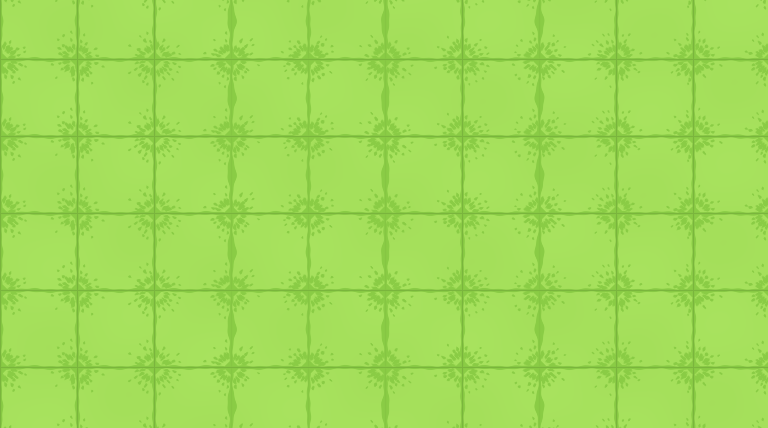
Write a WebGL 2 fragment shader that draws this pattern.

```glsl
#version 300 es
precision highp float;

uniform vec2 u_resolution;
out vec4 outColor;

const float TILES_ACROSS = 9.974;
const vec2 GRID_SHIFT = vec2(-0.007, 0.214);
const float TAU = 6.2831853;
const vec3 GRASS = vec3(0.65, 0.88, 0.36);
const vec3 LEAF = vec3(0.54, 0.80, 0.27);
const vec3 SEAM = vec3(0.48, 0.71, 0.24);

float hash(vec2 p) {
    vec3 q = fract(vec3(p.xyx) * 0.1031);
    q += dot(q, q.yzx + 33.33);
    return fract((q.x + q.y) * q.z);
}

float fill(float dist, float aa) {
    return 1.0 - smoothstep(-0.6 * aa, 0.6 * aa, dist);
}

// Approximate distance to an ellipse whose long axis follows dir
float petal(vec2 p, vec2 dir, vec2 size) {
    vec2 local = vec2(dot(p, dir), dot(p, vec2(-dir.y, dir.x)));
    return (length(local / size) - 1.0) * min(size.x, size.y);
}

// Half width of the ragged rim beside a seam, t runs along one tile
float rimWidth(float t, float seed, float bulge) {
    float wave = 0.007 * sin(TAU * 2.0 * t + seed) + 0.005 * sin(TAU * 5.0 * t + seed * 2.3);
    float offset = t - 0.5;
    return 0.021 + wave + bulge * 0.032 * exp(-50.0 * offset * offset);
}

// Rings of petals and specks fanning out from a tile corner
float cornerSpray(vec2 p, float seed) {
    float dist = p.x + p.y - 0.105;
    vec2 rough = p + 0.004 * sin(p.yx * 95.0 + seed);
    for (int ring = 0; ring < 3; ring++) {
        float r = float(ring);
        for (int k = 0; k < 5; k++) {
            vec2 id = vec2(seed + r * 17.0, float(k) * 3.0 + 1.0);
            float jitter = hash(id) - 0.5;
            float angle = 0.25 + 0.267 * (float(k) + 0.5 * jitter);
            float radius = 0.165 + 0.09 * r + 0.045 * (hash(id + 5.0) - 0.5);
            vec2 dir = vec2(cos(angle), sin(angle));
            vec2 size = vec2(0.046, 0.022) / vec2(1.0 + 0.8 * r, 1.0 + 0.35 * r);
            size *= 0.85 + 0.35 * hash(id + 9.0);
            float skipped = step(hash(id + 13.0), 0.22 * r);
            dist = min(dist, petal(rough - dir * radius, dir, size) + skipped);
        }
    }
    return dist;
}

void main() {
    float scale = TILES_ACROSS / u_resolution.x;
    vec2 p = gl_FragCoord.xy * scale + GRID_SHIFT;
    vec2 cell = floor(p);
    vec2 along = fract(p);
    vec2 line = floor(p + 0.5);
    vec2 side = step(line, p);
    vec2 edge = abs(p - line);

    // Alternate central columns have swollen rims and fainter seams
    float swollen = mod(line.x, 2.0) * step(abs(line.x - 5.0), 2.5);
    float faint = max(swollen, 1.0 - step(0.5, abs(line.x - 4.0)));

    // Faint diagonal tint over the grass
    float tint = sin(p.x * 1.7 + p.y * 2.9) + 0.5 * sin(p.x * 4.1 - p.y * 3.3);
    vec3 color = GRASS + 0.005 * tint;

    // Corner foliage, varied by column and quadrant
    float seed = cell.x * 4.0 + side.x * 2.0 + side.y + 20.0;
    float leaves = cornerSpray(edge, seed);

    // Ragged rims on both sides of the seams
    float rimX = edge.x - rimWidth(along.y, line.x * 1.9 + side.x * 2.0, 0.15 + swollen);
    float rimY = edge.y - rimWidth(along.x, cell.x * 1.3 + side.y * 2.7, 0.0);
    leaves = min(leaves, min(rimX, rimY));
    color = mix(color, LEAF, fill(leaves, scale));

    // Thin dark seams
    float seamX = fill(edge.x - 0.009, scale) * (1.0 - 0.75 * faint);
    float seamY = fill(edge.y - 0.009, scale);
    color = mix(color, SEAM, max(seamX, seamY));

    outColor = vec4(color, 1.0);
}
```
